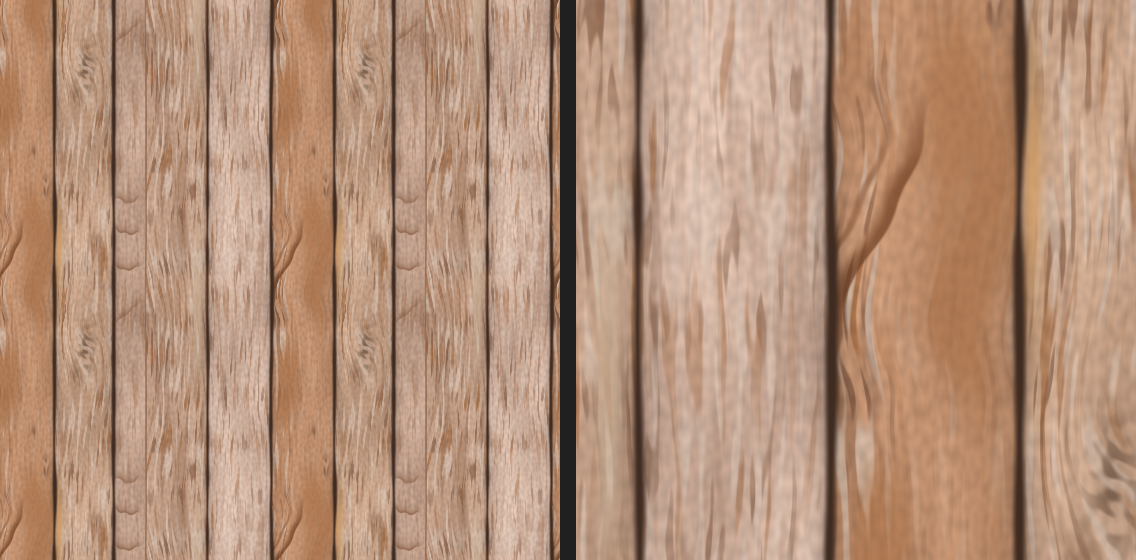
Left: the whole. Right: its middle third, enlarged.
Reproduce this texture procedurally as a Shadertoy shader.

```glsl
vec2 gradientAt(vec2 cell) {
    float a = 6.2832 * fract(sin(dot(cell, vec2(127.1, 311.7))) * 4375.85);
    return vec2(cos(a), sin(a));
}

// Gradient noise that wraps vertically after a whole number of rows
float noise(vec2 p, float rows) {
    vec2 i = floor(p), f = p - i;
    vec2 w = f * f * f * (f * (f * 6.0 - 15.0) + 10.0);
    float y0 = mod(i.y, rows), y1 = mod(i.y + 1.0, rows);
    float a = dot(gradientAt(vec2(i.x, y0)), f);
    float b = dot(gradientAt(vec2(i.x + 1.0, y0)), f - vec2(1, 0));
    float c = dot(gradientAt(vec2(i.x, y1)), f - vec2(0, 1));
    float d = dot(gradientAt(vec2(i.x + 1.0, y1)), f - vec2(1, 1));
    return mix(mix(a, b, w.x), mix(c, d, w.x), w.y);
}

// Signed vertical offset on a wrapping tile
float wrapped(float y) {
    return fract(y + 0.5) - 0.5;
}

float spot(vec2 q, vec2 center, vec2 size) {
    vec2 k = vec2(q.x - center.x, wrapped(q.y - center.y)) / size;
    return exp(-dot(k, k));
}

void mainImage(out vec4 fragColor, in vec2 fragCoord) {
    const float edges[6] = float[6](0.0, 0.226, 0.437, 0.551, 0.773, 1.0);
    const vec3 woods[5] = vec3[5](vec3(0.75, 0.56, 0.43), vec3(0.76, 0.62, 0.52),
        vec3(0.75, 0.62, 0.54), vec3(0.75, 0.61, 0.52), vec3(0.81, 0.69, 0.62));
    const float grains[5] = float[5](0.25, 0.85, 0.35, 1.0, 0.75);
    const vec3 brown = vec3(0.50, 0.35, 0.26), pale = vec3(0.84, 0.76, 0.70);
    const vec3 rust = vec3(0.62, 0.40, 0.24), gap = vec3(0.25, 0.17, 0.13);

    // Two by two tiles, each starting on a gap between planks
    vec2 q = fract(2.0 * fragCoord / iResolution.xy + vec2(0.031, 0.0));
    int plank = 0;
    float seam = 1.0, crack = 1.0;
    for (int i = 0; i < 6; i++) {
        float row = mod(float(i), 5.0);
        float x = q.x - edges[i] - 0.004 * noise(vec2(row * 7.0 + 0.5, q.y * 4.0), 4.0);
        if (x > 0.0) plank = min(i, 4);
        if (i == 3) crack = abs(x);
        else seam = min(seam, abs(x));
    }
    float seed = float(plank) * 13.7;

    // Grain coordinates bend around the knot and along the split
    vec2 knot = vec2(0.338, 0.753);
    float bulge = plank == 1 ? spot(q, knot, vec2(0.08, 0.16)) : 0.0;
    float rise = wrapped(q.y - 0.05);
    float split = plank == 0 ? smoothstep(0.2, 0.06, abs(rise)) : 0.0;
    float x = q.x + 0.012 * noise(vec2(q.x * 7.0 + seed, q.y * 3.0), 3.0);
    x += 0.003 * noise(vec2(q.x * 25.0 + seed, q.y * 14.0), 14.0);
    x += bulge * (0.35 * wrapped(q.y - knot.y) - 0.6 * (q.x - knot.x));
    x -= 0.2 * rise * split;
    if (plank == 3) x += 0.025 * sin(6.2832 * q.y) * (0.773 - q.x) / 0.22;
    float strength = grains[plank];
    if (plank == 0) strength = mix(1.0, strength, smoothstep(0.03, 0.1, q.x));

    // Broken streaks, short fibres and broad stains
    float streak = noise(vec2(x * 55.0 + seed, q.y * 4.0), 4.0);
    float fibre = noise(vec2(x * 100.0 + seed, q.y * 11.0), 11.0);
    float tint = noise(vec2(x * 75.0 - seed, q.y * 6.0), 6.0);
    float light = noise(vec2(x * 85.0 + seed + 5.0, q.y * 7.0), 7.0);
    float patches = noise(vec2(x * 16.0 - seed, q.y * 5.0), 5.0);
    float broad = noise(vec2(x * 9.0 + seed, q.y * 3.0), 3.0);
    float density = strength * clamp(0.8 + 1.6 * patches, 0.25, 1.3);
    vec3 col = woods[plank] * (1.0 + vec3(0.17, 0.21, 0.24) * broad);
    col = mix(col, brown, 0.4 * density * smoothstep(0.05, 0.4, streak));
    col = mix(col, brown, 0.6 * density * smoothstep(0.12, 0.35, fibre));
    col = mix(col, rust, 0.6 * density * smoothstep(0.15, 0.36, tint));
    col = mix(col, pale, 0.7 * strength * smoothstep(0.08, 0.35, light));
    col *= 1.0 + 0.11 * noise(q * vec2(105.0, 60.0), 60.0);

    if (plank == 0) {
        // Amber stains, the slanted split and small chips
        float amber = smoothstep(0.0, 0.4, -broad) + spot(q, vec2(0.17, 0.18), vec2(0.07, 0.13));
        col = mix(col, vec3(0.67, 0.44, 0.27), 0.5 * min(amber, 1.0));
        float line = q.x - 0.06 - 0.36 * rise + 0.035 * noise(vec2(3.5, q.y * 11.0), 11.0);
        float cut = smoothstep(-0.03, -0.004, line) * smoothstep(0.004, -0.001, line);
        cut += 0.6 * smoothstep(0.008, 0.001, abs(line + 0.045));
        col = mix(col, vec3(0.45, 0.26, 0.15), 0.75 * cut * split);
        float chips = spot(q, vec2(0.195, 0.335), vec2(0.012, 0.035))
                    + 0.7 * spot(q, vec2(0.156, 0.46), vec2(0.014, 0.02));
        float rough = smoothstep(-0.2, 0.15, noise(q * vec2(70.0, 25.0), 25.0));
        col = mix(col, brown * 0.85, 0.85 * chips * rough);
    } else if (plank == 1) {
        // Knot with dark flecks, golden rim
        float fleck = smoothstep(-0.1, 0.3, noise(vec2(x * 100.0, q.y * 40.0), 40.0));
        col = mix(col, vec3(0.40, 0.30, 0.23), (0.2 + 0.6 * fleck) * spot(q, knot, vec2(0.032, 0.085)));
        col = mix(col, vec3(0.87, 0.65, 0.41), 0.7 * spot(q, vec2(0.241, 0.12), vec2(0.013, 0.17)));
    } else if (plank == 2) {
        // Crescent marks: height, slope, strength
        const vec3 marks[4] = vec3[4](vec3(0.04, 0.1, 0.85), vec3(0.16, -0.1, 0.85),
            vec3(0.27, 0.15, 0.7), vec3(0.88, 1.0, 0.65));
        for (int i = 0; i < 4; i++) {
            float across = q.x - 0.494;
            float d = wrapped(q.y - marks[i].x) - marks[i].y * across - 9.0 * across * across;
            d += 0.03 * noise(vec2(q.x * 30.0 + float(i) * 9.0, q.y * 12.0), 12.0);
            float mark = smoothstep(-0.005, 0.003, d) * exp(-60.0 * max(d, 0.0));
            mark *= smoothstep(0.06, 0.025, abs(across + 0.01));
            col = mix(col, vec3(0.52, 0.35, 0.25), marks[i].z * mark);
        }
    } else if (plank == 3) {
        // Weathered dark band and a cream margin
        col = mix(col, brown, 0.45 * spot(q, vec2(0.68, 0.2), vec2(0.025, 0.2)));
        col = mix(col, vec3(0.80, 0.71, 0.61), 0.6 * spot(q, vec2(0.737, 0.9), vec2(0.018, 0.25)));
    }

    // Hairline crack, soft shading and uneven dark gaps
    col = mix(col, brown, 0.6 * smoothstep(0.005, 0.001, crack));
    float wear = noise(vec2(floor(q.x * 4.4 + 0.5) * 5.0 + 0.5, q.y * 9.0), 9.0);
    col *= 1.0 - (0.25 + 0.3 * wear) * exp(-seam * 90.0);
    float width = 0.0045 + 0.004 * wear;
    col = mix(gap, col, smoothstep(width - 0.004, width + 0.0055, seam));
    fragColor = vec4(col, 1.0);
}
```
